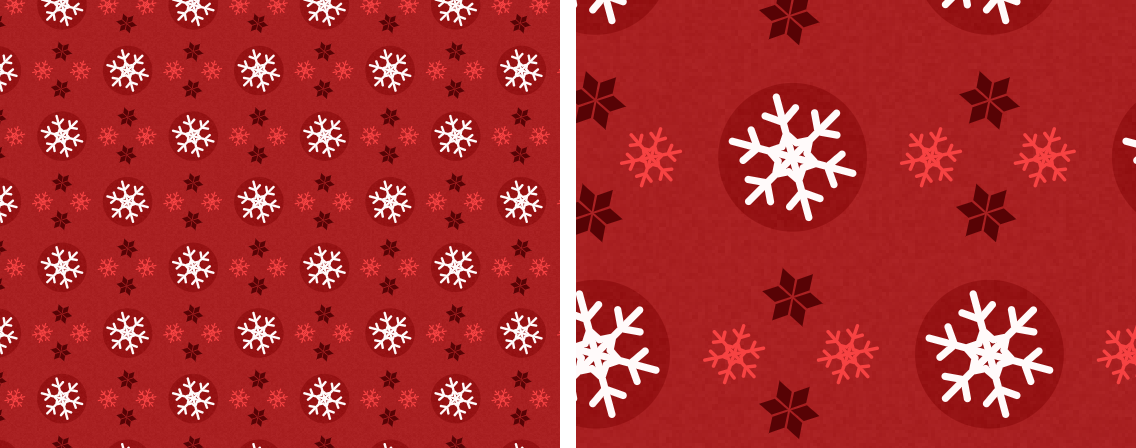
Left, the full canvas; right, a detail of the centre.
Give the GLSL for this pattern, as a WebGL 2 fragment shader.

```glsl
#version 300 es
precision highp float;
// Festive red paper: white snowflakes on discs alternating with clusters of small flakes and dark stars.
uniform vec2 u_resolution;
out vec4 outColor;

const float PI = 3.14159265;

float hash(vec2 p) {
    return fract(sin(dot(p, vec2(127.1, 311.7))) * 43758.5453);
}

float segment(vec2 p, vec2 a, vec2 b) {
    vec2 ab = b - a;
    return length(p - a - ab * clamp(dot(p - a, ab) / dot(ab, ab), 0.0, 1.0));
}

// Fold the plane into half of one arm of a six-armed figure
vec2 foldSix(vec2 p, float turn) {
    float a = atan(p.y, p.x) - turn;
    a = abs(mod(a + PI / 6.0, PI / 3.0) - PI / 6.0);
    return length(p) * vec2(cos(a), sin(a));
}

// Snowflake of radius 30: spoke, outer barb and star-shaped heart
float snowflake(vec2 p, float turn) {
    vec2 q = foldSix(p, turn);
    float d = segment(q, vec2(0.0), vec2(28.5, 0.0));
    d = min(d, segment(q, vec2(16.5, 0.0), vec2(21.5, 7.2)));
    d = min(d, segment(q, vec2(11.0, 0.0), 6.8 * vec2(cos(PI / 6.0), 0.5)));
    return d - 1.65;
}

// Star of six separate rhombic petals, radius 14
float petalStar(vec2 p, float turn) {
    vec2 q = foldSix(p, turn);
    return (abs(q.x - 7.5) / 6.6 + q.y / 3.7 - 1.0) * 3.2;
}

void main() {
    // The canvas is 768 units wide
    float unitsPerPixel = 768.0 / u_resolution.x;
    vec2 p = gl_FragCoord.xy * unitsPerPixel;

    // Checkerboard of cells, 90 units to a side
    vec2 grid = (p - vec2(85.0, 427.7)) / 90.0;
    vec2 cell = floor(grid + 0.5);
    vec2 local = (grid - cell) * 90.0;
    bool isDisc = mod(cell.x + cell.y, 2.0) < 0.5;

    vec3 color = vec3(0.662, 0.125, 0.130);
    if (isDisc) {
        float disc = clamp(0.5 - (length(local) - 34.0) / unitsPerPixel, 0.0, 1.0);
        color = mix(color, vec3(0.585, 0.070, 0.075), disc);
    }

    // Fine paper grain
    float grain = hash(floor(p / 1.5)) + hash(floor(p / 3.0) + 57.0) - 1.0;
    color += 0.018 * grain;

    if (isDisc) {
        float flake = clamp(0.5 - snowflake(local, -0.26) / unitsPerPixel, 0.0, 1.0);
        color = mix(color, vec3(1.0, 0.98, 0.98), flake);
    } else {
        // Small flakes left and right, dark stars above and below
        vec2 side = vec2(abs(local.x + 0.7) - 26.0, local.y);
        side.x *= local.x < -0.7 ? -1.0 : 1.0;
        float small = snowflake(side / 0.48, 0.2) * 0.48;
        color = mix(color, vec3(0.97, 0.26, 0.26), clamp(0.5 - small / unitsPerPixel, 0.0, 1.0));

        vec2 stack = local - vec2(local.y > 0.0 ? 0.0 : -1.5, local.y > 0.0 ? 26.0 : -25.5);
        float star = petalStar(stack, -0.2);
        color = mix(color, vec3(0.34, 0.012, 0.018), clamp(0.5 - star / unitsPerPixel, 0.0, 1.0));
    }
    outColor = vec4(color, 1.0);
}
```
